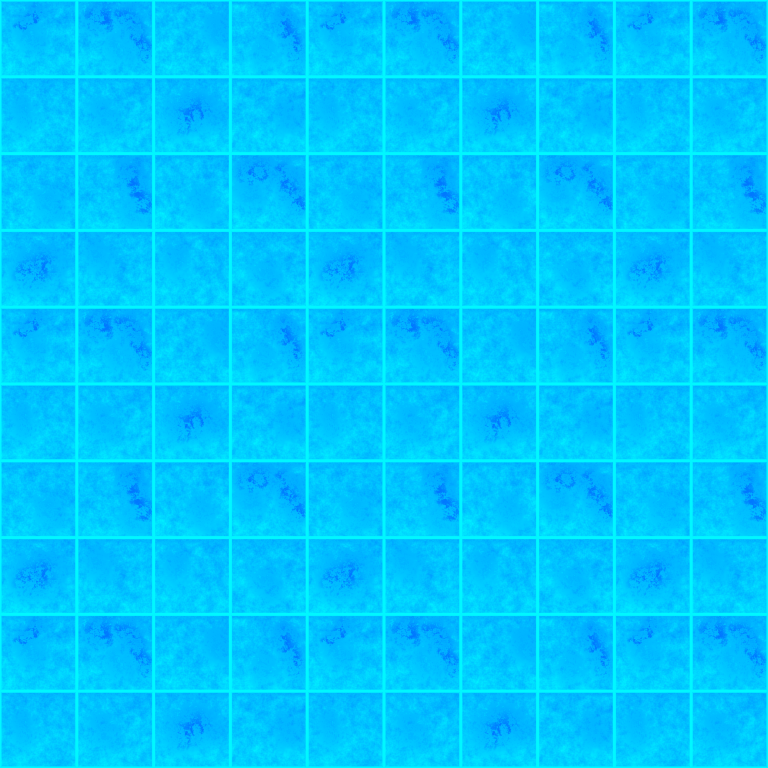
This texture is drawn by a three.js fragment shader. Its source:

```glsl
// Ten by ten cyan-blue ceramic tiles with pale grout and mottled stains.
varying vec2 vUv;

const float TILES = 10.0;
const float PATTERN_PERIOD = 4.0;
const float GROUT_INNER = 0.010;
const float GROUT_OUTER = 0.030;
const vec3 STAIN_BLUE = vec3(0.0, 0.46, 1.0);
const vec3 GLAZE_BLUE = vec3(0.0, 0.78, 1.0);
const vec3 GROUT_CYAN = vec3(0.0, 0.97, 1.0);

vec2 hash2(vec2 p) {
  vec3 q = fract(vec3(p.xyx) * vec3(0.1031, 0.1030, 0.0973));
  q += dot(q, q.yzx + 33.33);
  return fract((q.xx + q.yz) * q.zy);
}

float cornerSlope(vec2 cell, vec2 corner, vec2 f) {
  float angle = 6.28318 * hash2(cell + corner).x;
  return dot(vec2(cos(angle), sin(angle)), f - corner);
}

float gradientNoise(vec2 p) {
  vec2 cell = floor(p);
  vec2 f = fract(p);
  vec2 u = f * f * f * (f * (f * 6.0 - 15.0) + 10.0);
  float low = mix(cornerSlope(cell, vec2(0.0), f), cornerSlope(cell, vec2(1.0, 0.0), f), u.x);
  float high = mix(cornerSlope(cell, vec2(0.0, 1.0), f), cornerSlope(cell, vec2(1.0), f), u.x);
  return mix(low, high, u.y);
}

float fbm(vec2 p, float gain) {
  float sum = 0.0;
  float amplitude = 0.5;
  for (int i = 0; i < 4; i++) {
    sum += amplitude * gradientNoise(p);
    p = mat2(1.6, 1.2, -1.2, 1.6) * p + 7.3;
    amplitude *= gain;
  }
  return sum;
}

// Soft smear around the segment from a to b.
float smear(vec2 p, vec2 a, vec2 b, float radius) {
  vec2 ab = b - a;
  float t = clamp(dot(p - a, ab) / max(dot(ab, ab), 0.0001), 0.0, 1.0);
  vec2 d = (p - a - ab * t) / radius;
  return exp(-dot(d, d));
}

float equals(float a, float b) {
  return 1.0 - step(0.5, abs(a - b));
}

// Stain coverage chosen by the tile's place in the repeating block.
float stainMask(vec2 p, vec2 id) {
  vec2 odd = mod(id, 2.0);
  float diagonal = mod(id.x + id.y, 4.0);
  float cornerRow = odd.x * (1.0 - odd.y);
  float centreRow = (1.0 - odd.x) * odd.y;
  float first = equals(id.x + id.y, 0.0);

  float side = cornerRow * smear(p, vec2(0.68, 0.80), vec2(0.91, 0.38), 0.14);
  float corner = cornerRow * equals(diagonal, 1.0)
               * smear(p, vec2(0.25, 0.80), vec2(0.40, 0.82), 0.16);
  float centre = centreRow * equals(diagonal, 3.0)
               * smear(p, vec2(0.42, 0.52), vec2(0.57, 0.59), 0.21);
  float streak = first * smear(p, vec2(0.31, 0.72), vec2(0.46, 0.89), 0.08);

  vec2 faintSpot = mix(vec2(0.15, 0.35), vec2(0.85, 0.80), hash2(id + 19.0));
  float faint = 0.35 * smear(p, faintSpot, faintSpot + vec2(0.05, -0.12), 0.17);
  return max(max(max(side, corner), max(centre, streak)), faint);
}

vec3 glaze(vec2 p, vec2 id) {
  vec2 seed = id * 23.0 + 11.0;
  float cloud = fbm(p * 3.0 + seed, 0.65);
  float grain = fbm(p * 6.0 + seed + 101.0, 0.85);
  float slope = 0.09 * (0.5 - p.y) + 0.03 * (0.5 - p.x);
  float shade = slope + 0.13 * cloud + 0.17 * grain;

  // Ragged stains and a broken dark rim along the upper edge.
  vec2 warped = p + 0.22 * vec2(cloud, grain);
  float patches = smoothstep(-0.22, 0.32, grain + 0.5 * cloud);
  float stain = stainMask(warped, id) * (0.12 + 0.85 * patches);
  float rim = smoothstep(0.91, 0.97, p.y) * smoothstep(0.0, 0.3, cloud + grain);

  vec3 color = GLAZE_BLUE + vec3(0.0, shade, 0.0);
  return mix(color, STAIN_BLUE, clamp(stain + 0.3 * rim, 0.0, 1.0));
}

float groutMask(vec2 p) {
  vec2 edge = min(p, 1.0 - p);
  return 1.0 - smoothstep(GROUT_INNER, GROUT_OUTER, min(edge.x, edge.y));
}

void main() {
  vec2 grid = vUv * TILES;
  vec2 local = fract(grid);
  vec2 cell = floor(grid);
  vec2 id = mod(vec2(cell.x, TILES - 1.0 - cell.y), PATTERN_PERIOD);

  vec3 color = mix(glaze(local, id), GROUT_CYAN, groutMask(local));
  gl_FragColor = vec4(clamp(color, 0.0, 1.0), 1.0);
}
```
